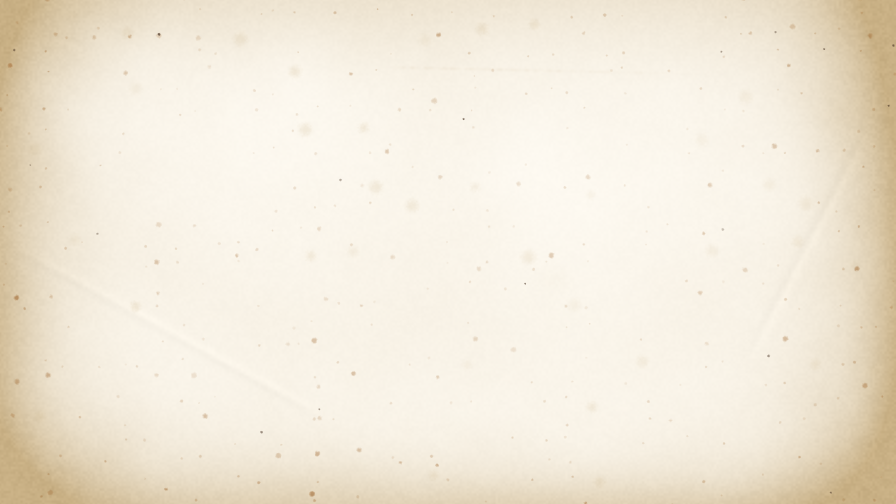
A Shadertoy shader for this texture:

```glsl
// Aged cream paper with browned edges, faint creases, soft stains and foxing specks.

const vec3 PAPER = vec3(0.992, 0.976, 0.942);
const vec3 TAN = vec3(0.800, 0.710, 0.550);
const vec3 RUST = vec3(0.640, 0.430, 0.220);
const vec3 INK = vec3(0.300, 0.220, 0.160);

float hash(vec2 p) {
    vec3 q = fract(vec3(p.xyx) * 0.1031);
    q += dot(q, q.yzx + 33.33);
    return fract((q.x + q.y) * q.z);
}

float noise(vec2 p) {
    vec2 cell = floor(p), f = fract(p);
    f = f * f * (3.0 - 2.0 * f);
    float low = mix(hash(cell), hash(cell + vec2(1, 0)), f.x);
    float high = mix(hash(cell + vec2(0, 1)), hash(cell + vec2(1, 1)), f.x);
    return mix(low, high, f.y);
}

float fbm(vec2 p) {
    float sum = 0.0, gain = 0.5;
    for (int i = 0; i < 5; i++) {
        sum += gain * noise(p);
        p = mat2(1.6, 1.2, -1.2, 1.6) * p + 7.3;
        gain *= 0.5;
    }
    return sum;
}

// Soft elliptical patch
float glow(vec2 p, vec2 centre, vec2 size) {
    vec2 d = (p - centre) / size;
    return exp(-dot(d, d));
}

// Browning that falls off with distance from one side
float edgeBurn(float distance, float reach) {
    return exp(-pow(max(distance, 0.0) / reach, 1.25));
}

// Paired light and dark flanks of a fold from a to b
float crease(vec2 p, vec2 a, vec2 b, float width) {
    vec2 dir = normalize(b - a);
    float along = dot(p - a, dir) / length(b - a);
    float side = dot(p - a, vec2(-dir.y, dir.x)) / width;
    float ends = smoothstep(0.0, 0.15, along) * (1.0 - smoothstep(0.7, 1.0, along));
    return ends * side * exp(-side * side);
}

// Scattered spots, one candidate in each grid cell
float specks(vec2 p, float scale, float density, float radius, float blur) {
    vec2 cell = floor(p * scale);
    vec2 jitter = vec2(hash(cell + 11.7), hash(cell + 47.3));
    vec2 offset = p - (cell + 0.25 + 0.5 * jitter) / scale;
    offset += 0.4 * radius * (vec2(noise(p * 300.0), noise(p * 300.0 + 50.0)) - 0.5);
    float size = radius * mix(0.45, 1.0, hash(cell + 83.1));
    float spot = 1.0 - smoothstep(max(size - blur, 0.0), size + blur, length(offset));
    return spot * step(hash(cell + 5.9), density) * mix(0.35, 1.0, hash(cell + 29.2));
}

// Total browning of the sheet
float ageing(vec2 p, float width) {
    float cloud = fbm(p * 3.5 + 2.0);
    float wobble = 0.65 + 0.7 * cloud;
    float right = width - p.x, top = 1.0 - p.y;
    float age = 0.74 * edgeBurn(p.x, 0.095 * wobble);
    age += 0.86 * edgeBurn(right, 0.085 * wobble);
    age += 0.56 * edgeBurn(p.y, 0.075 * wobble);
    age += 0.27 * edgeBurn(top, 0.100 * wobble);
    // Wider stains in the corners
    age += 0.34 * glow(p, vec2(0.0, 1.0), vec2(0.25, 0.20));
    age += 0.38 * glow(p, vec2(0.0), vec2(0.24, 0.18));
    age += 0.42 * glow(p, vec2(width, 0.0), vec2(0.27, 0.20));
    age += 0.30 * glow(p, vec2(width, 1.0), vec2(0.20, 0.26));
    age += 0.10 * edgeBurn(min(p.x, right), 0.28);
    // Warm lower middle and upper band
    age += 0.065 * glow(p, vec2(0.80, 0.34), vec2(0.75, 0.22));
    age += 0.050 * glow(p, vec2(0.70, 0.92), vec2(0.80, 0.13));
    age += 0.040 * glow(p, vec2(1.10, 0.445), vec2(0.035, 0.025));
    age += 0.11 * (cloud - 0.42);
    return clamp(age, 0.0, 1.08);
}

void mainImage(out vec4 fragColor, in vec2 fragCoord) {
    vec2 p = fragCoord / iResolution.y;
    float width = iResolution.x / iResolution.y;
    float pixel = 1.0 / iResolution.y;

    float age = ageing(p, width);
    vec3 color = mix(PAPER, TAN, age);

    // Folds and the faint dotted scratch near the top
    float relief = crease(p, vec2(0.0, 0.525), vec2(0.72, 0.13), 0.009);
    relief += crease(p, vec2(1.73, 0.76), vec2(1.46, 0.24), 0.010);
    color += 0.030 * relief;
    float scratchY = 0.866 - 0.022 * (p.x - 0.80);
    float scratch = exp(-pow((p.y - scratchY) / 0.0035, 2.0));
    scratch *= smoothstep(0.76, 0.82, p.x) * (1.0 - smoothstep(1.0, 1.5, p.x));
    color -= vec3(0.020, 0.028, 0.040) * scratch * noise(vec2(p.x * 110.0, 3.0));

    // Foxing: pale blooms, rusty dots and dark flecks
    float rim = 0.5 + 0.5 * smoothstep(0.02, 0.4, age);
    color = mix(color, TAN, 0.22 * specks(p, 9.0, 0.30, 0.012, 0.009));
    color = mix(color, RUST, 0.65 * rim * specks(p + 3.1, 13.0, 0.24, 0.0052, 0.5 * pixel + 0.0016));
    color = mix(color, RUST, 0.40 * rim * specks(p + 6.7, 26.0, 0.20, 0.0030, 0.5 * pixel + 0.0008));
    color = mix(color, INK, 0.75 * specks(p + 9.4, 8.0, 0.13, 0.0028, 0.5 * pixel + 0.0006));

    // Paper tooth, stronger where browned
    float grain = noise(p * 210.0) + 0.5 * noise(p * 95.0 + 20.0) - 0.75;
    color += grain * mix(0.008, 0.035, clamp(age, 0.0, 1.0));
    fragColor = vec4(clamp(color, 0.0, 1.0), 1.0);
}
```
